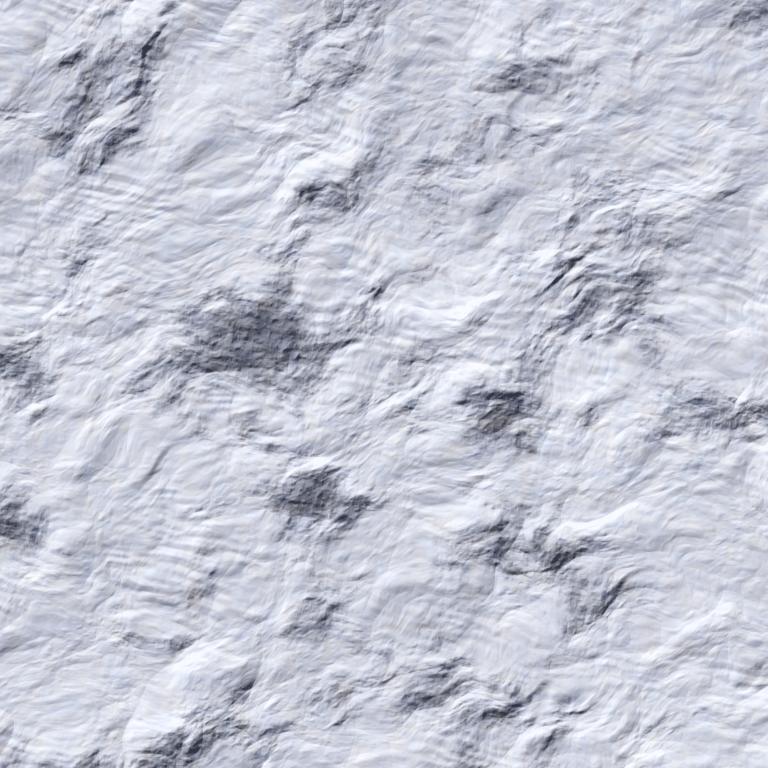
Give the GLSL for this texture, as a WebGL 2 fragment shader.

```glsl
#version 300 es
precision highp float;
// Wind-packed snow over rough ground, lit from the upper left.
// A warped billowy height field gives mounds and creases; wrinkles and grain
// are added on top, and shaded hollows are darkened and roughened.

uniform vec2 u_resolution;
out vec4 fragColor;

const vec2 LIGHT_DIR = vec2(-0.53, 0.85);
const float SLOPE_STEP = 0.002;

// Integer hash giving a pseudo-random vector in [-1, 1] per lattice cell
vec2 cellVector(ivec2 cell) {
  uvec2 v = uvec2(cell) * 1664525u + 1013904223u;
  v.x += v.y * 1664525u;
  v.y += v.x * 1664525u;
  v ^= v >> 16u;
  v.x += v.y * 1664525u;
  v.y += v.x * 1664525u;
  v ^= v >> 16u;
  return vec2(v & 65535u) / 32767.5 - 1.0;
}

float cornerValue(ivec2 cell, ivec2 corner, vec2 f) {
  return dot(cellVector(cell + corner), f - vec2(corner));
}

// Gradient noise, roughly -0.8 to 0.8
float noise(vec2 p) {
  ivec2 cell = ivec2(floor(p));
  vec2 f = fract(p);
  vec2 t = f * f * f * (f * (f * 6.0 - 15.0) + 10.0);
  float low = mix(cornerValue(cell, ivec2(0, 0), f), cornerValue(cell, ivec2(1, 0), f), t.x);
  float high = mix(cornerValue(cell, ivec2(0, 1), f), cornerValue(cell, ivec2(1, 1), f), t.x);
  return 1.2 * mix(low, high, t.y);
}

vec2 noisePair(vec2 p) {
  return vec2(noise(p), noise(p + vec2(37.2, 71.6)));
}

// Octave sum; billow blends from plain noise to rounded lobes with creases
float octaves(vec2 p, int count, float gain, float billow) {
  float sum = 0.0;
  float weight = 1.0;
  for (int i = 0; i < count; i++) {
    float n = noise(p);
    sum += weight * mix(n, abs(n) * 1.3, billow);
    weight *= gain;
    p = mat2(1.8, 0.9, -0.9, 1.8) * p + vec2(11.3, 5.7);
  }
  return sum;
}

vec2 rotate(vec2 p, float angle) {
  float c = cos(angle), s = sin(angle);
  return vec2(c * p.x + s * p.y, c * p.y - s * p.x);
}

// Space stretched along the drift direction
vec2 driftSpace(vec2 p) {
  vec2 warped = p + 0.05 * noisePair(p * 4.0) + 0.018 * noisePair(p * 14.0 + 9.0);
  return rotate(warped, 0.4) * vec2(5.6, 8.4);
}

// Mounds, creases and short broken ledges
float moundHeight(vec2 p) {
  vec2 q = driftSpace(p);
  float mounds = 0.0098 * octaves(q, 5, 0.44, 0.5);
  float ledge = smoothstep(-0.05, 0.05, noise(q * 1.1 + 23.0) + 0.12 * noise(q * 5.0));
  float presence = smoothstep(0.0, 0.35, noise(p * 7.0 + 77.0));
  return mounds + 0.0016 * presence * ledge;
}

// Wind wrinkles and crumbly grain
float surfaceHeight(vec2 p, float wrinkling, float roughness) {
  vec2 bent = p + 0.05 * noisePair(p * 5.0 + 3.0) + 0.008 * noisePair(p * 24.0);
  float wrinkles = noise(rotate(bent, -0.25) * vec2(32.0, 82.0));
  float grain = octaves(p * 44.0 + 17.0, 3, 0.52, 0.4);
  return 0.00095 * wrinkling * wrinkles + 0.0021 * roughness * grain;
}

// Depth of the hollows, with ragged edges
float hollowDepth(vec2 p) {
  float patches = octaves(driftSpace(p) * 0.85 + 51.0, 5, 0.58, 0.0);
  return patches + 0.3 * noise(p * 2.3 + 8.0);
}

vec3 snowColor(float tone, float tint) {
  vec3 coolShift = vec3(0.0, 0.013, mix(0.07, 0.052, smoothstep(0.7, 0.95, tone)));
  return vec3(tone) + coolShift + tint * vec3(0.02, 0.004, -0.02);
}

void main() {
  vec2 p = gl_FragCoord.xy / u_resolution.y;
  vec2 towardLight = p + LIGHT_DIR * SLOPE_STEP;

  // Broad relief and the shaded hollows on its lee side
  float moundSlope = (moundHeight(p) - moundHeight(towardLight)) / SLOPE_STEP;
  float depth = hollowDepth(p) - 1.2 * moundSlope;
  float shade = smoothstep(0.04, 0.8, depth);

  // Fine relief, stronger in and around the hollows
  float roughness = 0.1 + 0.95 * smoothstep(-0.05, 0.55, depth);
  float wrinkling = 0.4 + 0.9 * smoothstep(-0.2, 0.4, noise(p * 6.0 + 31.0)) + 0.5 * shade;
  float fineSlope = (surfaceHeight(p, wrinkling, roughness)
    - surfaceHeight(towardLight, wrinkling, roughness)) / SLOPE_STEP;

  // Lit sides level off softly toward white
  float slope = moundSlope + fineSlope;
  float light = slope > 0.0 ? slope / (1.0 + 1.9 * slope) : slope;
  float tone = 0.81 + light - 0.37 * shade + 0.06 * noise(p * 3.0 + 60.0);
  tone = clamp(tone, 0.2, 0.97);

  float tint = noise(p * 30.0 + 4.0) + noise(p * 90.0);
  fragColor = vec4(clamp(snowColor(tone, tint), 0.0, 1.0), 1.0);
}
```
